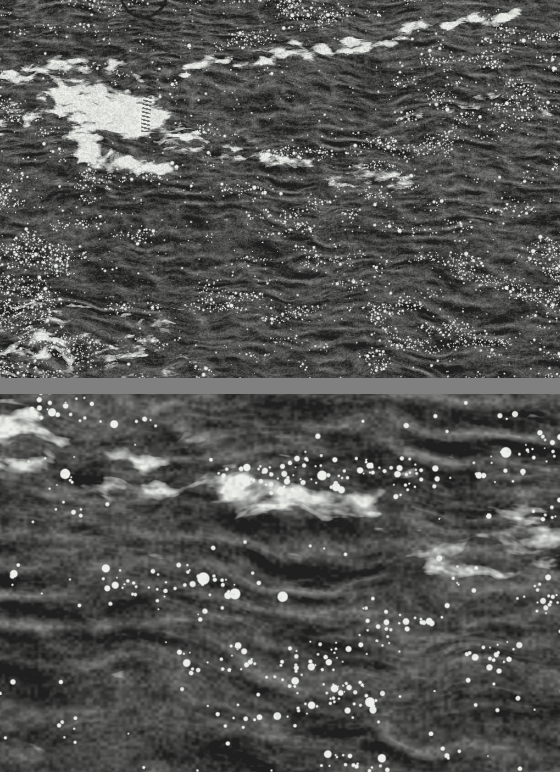
Top, the full canvas; bottom, a detail of the centre.
Write a Shadertoy shader that draws this texture.

```glsl
// Sunlit grey sea seen from above: ridged noise relief makes the waves, noise
// thresholded by soft capsules makes the foam, and clustered cell dots make the
// glints. Film grain and a few dark hair-like marks lie on top.

const vec3  TINT        = vec3(0.995, 1.005, 0.985);
const float WATER_TONE  = 0.285;
const float SWELL_GAIN  = 0.27;
const float SLOPE_GAIN  = 0.30;
const float GRAIN_GAIN  = 0.14;
const float FOAM_DIM    = 0.50;
const float FOAM_BRIGHT = 0.88;
const float GLINT_TONE  = 0.94;
const float MARK_TONE   = 0.13;
const vec2  WAVE_SCALE  = vec2(10.0, 33.0);
const vec2  LACE_SCALE  = vec2(27.0, 66.0);

// Foam regions: capsule end points, then radius and strength
const int FOAMS = 11;
const vec4 FOAM_LINE[FOAMS] = vec4[FOAMS](
    vec4(0.19, 0.735, 0.40, 0.69), vec4(0.22, 0.70, 0.23, 0.60),
    vec4(0.23, 0.575, 0.42, 0.55), vec4(0.45, 0.635, 0.54, 0.63),
    vec4(0.00, 0.79, 0.30, 0.83),  vec4(0.00, 0.68, 0.15, 0.72),
    vec4(0.52, 0.60, 1.05, 0.53),  vec4(0.50, 0.825, 0.85, 0.86),
    vec4(0.85, 0.86, 1.36, 0.965), vec4(1.15, 0.72, 1.45, 0.70),
    vec4(0.00, 0.09, 0.40, 0.09));
const vec2 FOAM_BODY[FOAMS] = vec2[FOAMS](
    vec2(0.058, 1.45), vec2(0.050, 1.20), vec2(0.028, 0.95), vec2(0.040, 0.75),
    vec2(0.035, 0.75), vec2(0.060, 0.60), vec2(0.050, 0.60), vec2(0.028, 0.95),
    vec2(0.020, 1.05), vec2(0.060, 0.32), vec2(0.130, 0.54));

float hash(vec2 p) {
    vec3 q = fract(p.xyx * 0.1031);
    q += dot(q, q.yzx + 33.33);
    return fract((q.x + q.y) * q.z);
}

float noise(vec2 p) {
    vec2 i = floor(p), f = fract(p);
    f = f * f * (3.0 - 2.0 * f);
    return mix(mix(hash(i), hash(i + vec2(1, 0)), f.x),
               mix(hash(i + vec2(0, 1)), hash(i + vec2(1, 1)), f.x), f.y);
}

const mat2 OCTAVE = mat2(1.9, 0.5, -0.5, 1.9);

float fbm(vec2 p) {
    float sum = 0.0, amp = 0.5;
    for (int i = 0; i < 4; i++) {
        sum += amp * noise(p);
        p = OCTAVE * p + 7.3;
        amp *= 0.5;
    }
    return sum / 0.9375;
}

float ridges(vec2 p) {
    float sum = 0.0, amp = 0.5;
    for (int i = 0; i < 4; i++) {
        sum += amp * (1.0 - abs(2.0 * noise(p) - 1.0));
        p = OCTAVE * p + 3.7;
        amp *= 0.6;
    }
    return sum;
}

float segmentDist(vec2 p, vec2 a, vec2 b) {
    vec2 ab = b - a;
    return length(p - a - ab * clamp(dot(p - a, ab) / dot(ab, ab), 0.0, 1.0));
}

float waterTone(vec2 p) {
    vec2 q = p * WAVE_SCALE * vec2(1.0 + 0.4 * p.y, 0.85 + 0.25 * p.y);
    q.y += 3.0 * (fbm(p * vec2(5.0, 6.0)) - 0.5);
    float h = ridges(q);
    float slope = h - ridges(q + vec2(0.12, 0.30));
    float broad = fbm(p * vec2(2.0, 4.0) + 20.0) - 0.5;
    return WATER_TONE + SWELL_GAIN * (h - 0.73) + SLOPE_GAIN * slope + 0.12 * broad;
}

// Positive inside foam, larger where it is thick
float foamScore(vec2 p) {
    float density = 0.0;
    vec2 w = p + 0.06 * (vec2(fbm(p * 9.0), fbm(p * 9.0 + 40.0)) - 0.5);
    for (int i = 0; i < FOAMS; i++) {
        float d = segmentDist(w, FOAM_LINE[i].xy, FOAM_LINE[i].zw) / FOAM_BODY[i].x;
        density = max(density, FOAM_BODY[i].y * exp(-d * d));
    }
    vec2 q = p * LACE_SCALE + vec2(0.0, 4.0 * fbm(p * 8.0));
    return 1.25 * density + 2.2 * (fbm(q) - 0.5) - 0.82;
}

// Turned layers of jittered cells; a dot is kept where the cluster noise is high
float glints(vec2 p, float px) {
    float light = 0.0;
    for (int i = 0; i < 5; i++) {
        float cells = 44.0 + 19.0 * float(i), angle = 0.5 + 1.1 * float(i);
        mat2 turn = cells * mat2(cos(angle), sin(angle), -sin(angle), cos(angle));
        vec2 q = turn * p + 13.7 * float(i), id = floor(q);
        vec2 c = inverse(turn) * (id + 0.5 - 13.7 * float(i));
        float broad = fbm(c * vec2(2.5, 4.0) + 5.0) - 0.5;
        float fine = fbm(c * vec2(13.0, 32.0) + 9.0);
        float corner = 0.13 * exp(-5.0 * dot(c, c)) + 0.05 * smoothstep(0.85, 1.0, c.y);
        float chance = 0.012 + 0.50 * smoothstep(0.57, 0.76, fine + 0.5 * broad + corner);
        float size = mix(0.08, 0.24, pow(hash(id + 71.0), 1.5));
        vec2 jitter = mix(vec2(size), vec2(1.0 - size), vec2(hash(id + 17.0), hash(id + 43.0)));
        float d = length(fract(q) - jitter) - size;
        float on = step(hash(id + 5.0), chance);
        light = max(light, on * smoothstep(px, -px, d / cells));
    }
    return light;
}

// Dark arc, ladder-like coil and small looped hair
float marks(vec2 p, float px) {
    float arc = abs(length(p - vec2(0.38, 1.015)) - 0.06) - 0.004;
    float t = clamp((0.89 - p.y) / 0.24, 0.0, 1.0);
    float off = p.x - 0.385 - 0.078 * pow(1.0 - t, 2.5);
    float rung = smoothstep(-0.1, 0.6, sin((p.y + 0.25 * off) * 620.0));
    float coil = rung * smoothstep(0.014, 0.009, abs(off)) * step(abs(p.y - 0.77), 0.12);
    vec2 r = p - vec2(0.25, 0.07);
    float petal = 0.02 + 0.045 * abs(cos(2.5 * atan(r.y, r.x) + 20.0 * r.x));
    float hair = abs(length(r) - petal) - 0.0008;
    return max(0.6 * coil, max(smoothstep(px, -px, arc), 0.7 * smoothstep(px, -px, hair)));
}

void mainImage(out vec4 fragColor, in vec2 fragCoord) {
    vec2 p = fragCoord / iResolution.y;
    float px = 1.0 / iResolution.y;

    float tone = waterTone(p);
    float score = foamScore(p);
    float foam = mix(FOAM_DIM, FOAM_BRIGHT, smoothstep(0.0, 0.45, score));
    tone = mix(tone, foam + 0.25 * (tone - WATER_TONE), smoothstep(-0.08, 0.10, score));
    tone = mix(tone, GLINT_TONE, glints(p, px));
    tone = mix(tone, MARK_TONE, marks(p, px));
    tone += GRAIN_GAIN * (noise(p * 310.0) - 0.5);

    fragColor = vec4(clamp(tone, 0.12, 0.93) * TINT, 1.0);
}
```
